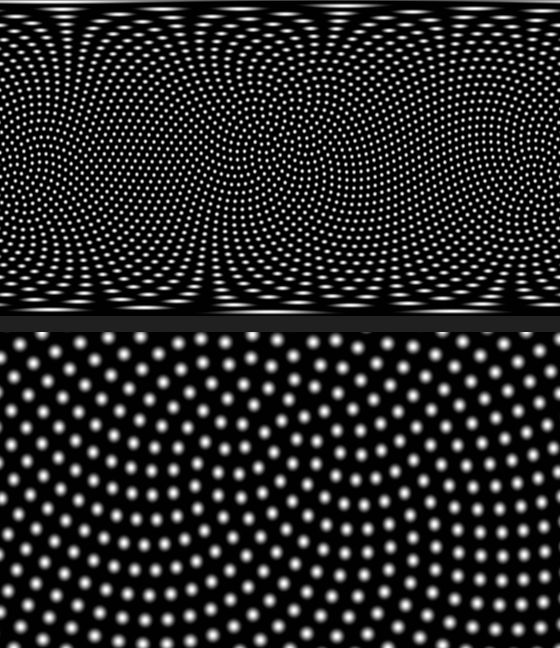
Top, the full canvas; bottom, a detail of the centre.
Reproduce this pattern procedurally as a Shadertoy shader.

```glsl
// Soft white dots spread evenly over a sphere by a golden-angle spiral,
// unrolled to the canvas as longitude and latitude. The spiral axis points at
// the viewer with a slight tilt, so dots stretch at the top and bottom edges.

const float PI = 3.14159265;
const float GOLDEN_RATIO_FRACT = 0.618034;
const float DOT_COUNT = 2000.0;
const float DOT_RADIUS = 0.032;   // radians on the unit sphere
const float AXIS_TILT = 0.3;
const vec3 BACKGROUND = vec3(0.005);
const vec3 DOT_COLOR = vec3(1.0);

// Canvas position in 0..1 to a direction; the canvas centre faces +z.
vec3 sphereDirection(vec2 uv) {
    float lon = (uv.x - 0.5) * 2.0 * PI;
    float lat = (uv.y - 0.5) * PI;
    return vec3(cos(lat) * sin(lon), sin(lat), cos(lat) * cos(lon));
}

vec3 tiltAboutX(vec3 p, float angle) {
    float c = cos(angle), s = sin(angle);
    return vec3(p.x, c * p.y - s * p.z, s * p.y + c * p.z);
}

// Position of one dot on the spiral that winds around the z axis.
vec3 spiralPoint(float index, float count) {
    float z = 1.0 - (2.0 * index + 1.0) / count;
    float angle = 2.0 * PI * fract(index * GOLDEN_RATIO_FRACT);
    float ring = sqrt(max(0.0, 1.0 - z * z));
    return vec3(ring * cos(angle), -ring * sin(angle), z);
}

// Distance to the closest dot, limited to the given reach.
// Height is linear in the index, so only a short index window can matter.
float nearestDot(vec3 p, float count, float reach) {
    float center = floor((1.0 - p.z) * 0.5 * count);
    float window = ceil(0.5 * count * reach) + 1.0;
    float nearest = reach;
    for (float k = -window; k <= window; k++) {
        float index = center + k;
        if (index < 0.0 || index >= count) continue;
        nearest = min(nearest, distance(p, spiralPoint(index, count)));
    }
    return nearest;
}

void mainImage(out vec4 fragColor, in vec2 fragCoord) {
    vec2 uv = fragCoord / iResolution.xy;
    vec3 p = tiltAboutX(sphereDirection(uv), AXIS_TILT);

    // Smooth falloff from each dot centre to its rim
    float d = nearestDot(p, DOT_COUNT, DOT_RADIUS);
    float glow = 1.0 - smoothstep(0.0, DOT_RADIUS, d);

    fragColor = vec4(mix(BACKGROUND, DOT_COLOR, glow), 1.0);
}
```
